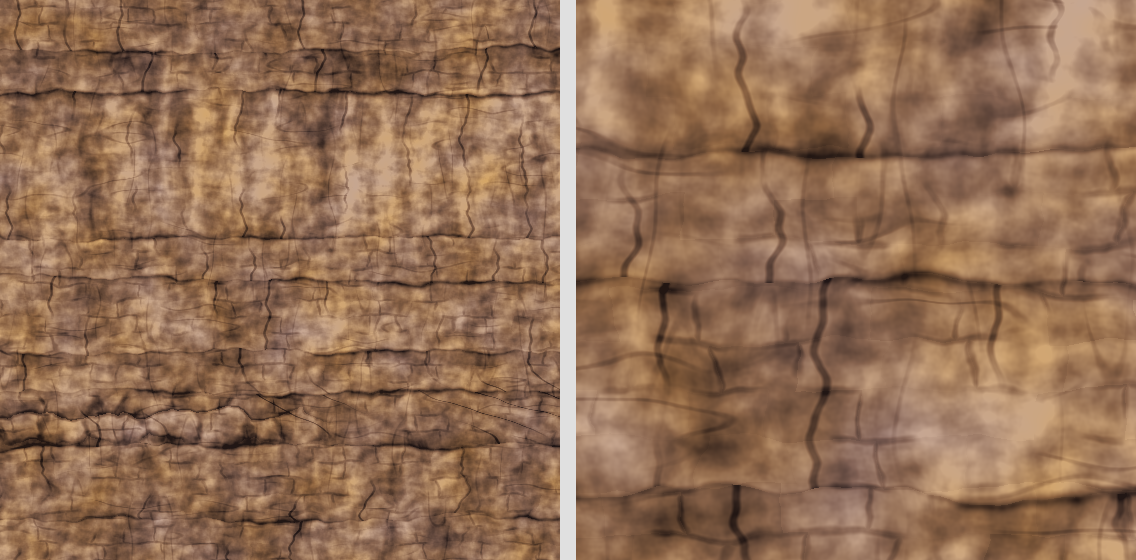
Left: the whole. Right: its middle third, enlarged.
Write a three.js fragment shader that draws this texture.

```glsl
// Weathered sandstone cliff: level beds parted by dark, broken ledges, with
// streaked walls, jointed blocks and a rubble course. All parts add to one tone
// value, which a three-stop colour ramp turns into rock colour.
varying vec2 vUv;

const vec3 CREVICE = vec3(0.27, 0.19, 0.15);
const vec3 ROCK = vec3(0.54, 0.39, 0.29);
const vec3 SUNLIT = vec3(0.70, 0.55, 0.42);

// Ledge heights, and the signed reach of each shadow (negative falls below).
const vec4 UPPER_LEDGES = vec4(0.909, 0.835, 0.577, 0.498);
const vec4 UPPER_REACH = vec4(-0.032, -0.010, 0.012, -0.007);
const vec4 LOWER_LEDGES = vec4(0.375, 0.300, 0.205, 0.073);
const vec4 LOWER_REACH = vec4(-0.024, -0.009, 0.014, 0.010);

float hash(vec2 p) {
  vec3 q = fract(p.xyx * 0.1031);
  q += dot(q, q.yzx + 33.33);
  return fract((q.x + q.y) * q.z);
}

float cornerSlope(vec2 corner, vec2 offset) {
  float angle = 6.2832 * hash(corner);
  return dot(vec2(cos(angle), sin(angle)), offset);
}

float gradientNoise(vec2 p) {
  vec2 c = floor(p), f = p - c;
  vec2 u = f * f * f * (f * (f * 6.0 - 15.0) + 10.0);
  vec2 e = vec2(1.0, 0.0);
  return mix(mix(cornerSlope(c, f), cornerSlope(c + e, f - e), u.x),
             mix(cornerSlope(c + e.yx, f - e.yx), cornerSlope(c + 1.0, f - 1.0), u.x), u.y);
}

float fbm(vec2 p) {
  float sum = 0.0, amplitude = 0.5;
  for (int i = 0; i < 4; i++) {
    sum += amplitude * gradientNoise(p);
    p = p * 2.03 + 17.3;
    amplitude *= 0.5;
  }
  return sum;
}

float band(float y, float low, float high, float soft) {
  return smoothstep(low - soft, low + soft, y) * (1.0 - smoothstep(high - soft, high + soft, y));
}

// Uneven course of a ledge along x.
float ledgeOffset(float x, float seed) {
  return 0.014 * gradientNoise(vec2(x * 3.0, seed)) + 0.010 * gradientNoise(vec2(x * 12.0, seed))
       + 0.005 * gradientNoise(vec2(x * 43.0, seed));
}

// Bright lip, dark crack and shadow of a ledge at signed distance d.
float ledgeTone(float d, float x, float reach, float seed) {
  float presence = smoothstep(-0.3, 0.25, gradientNoise(vec2(x * 6.0, seed + 3.7)));
  float width = 0.0015 + 0.0023 * presence;
  float crack = exp(-d * d / (width * width)) * mix(0.2, 1.0, presence);
  float side = d * sign(reach);
  float depth = abs(reach) * (0.8 + 2.0 * max(gradientNoise(vec2(x * 8.0, seed + 9.2)), 0.0));
  float shadow = smoothstep(-0.002, 0.002, side) * (1.0 - smoothstep(0.3, 1.8, side / depth));
  float lip = (1.0 - smoothstep(-0.003, 0.001, side)) * exp(min(side, 0.0) / 0.009);
  return 0.06 * lip - 0.26 * crack - 0.14 * shadow * (0.4 + 0.6 * presence);
}

// Upright joints: x is the thin crack, y the soft hollow around it.
vec2 joints(vec2 p, float spacing, float bed) {
  float wander = 0.25 * gradientNoise(vec2(p.y * 14.0, bed + 0.5))
               + 0.08 * gradientNoise(vec2(p.y * 60.0, bed + 0.3));
  float x = p.x / spacing + 7.0 * hash(vec2(bed, 4.0)) + wander;
  float id = floor(x);
  float d = abs(x - id - 0.25 - 0.5 * hash(vec2(id, bed))) * spacing;
  float presence = smoothstep(-0.1, 0.25, gradientNoise(vec2(id * 3.7 + 0.3, p.y * 9.0 + bed)));
  return vec2((1.0 - smoothstep(0.0008, 0.0035, d)) * presence, 1.0 - smoothstep(0.0, 0.028, d));
}

// Rough courses of small blocks, with broken dark edges.
float blockTone(vec2 p, vec2 size) {
  vec2 q = p / size + 0.45 * vec2(fbm(p * 17.0), fbm(p * 15.0 + 8.0));
  q.x += 5.0 * hash(vec2(floor(q.y), 2.0));
  vec2 edge = (0.5 - abs(fract(q) - 0.5)) * size;
  float gap = 1.0 - smoothstep(0.0006, 0.0035, min(edge.x, edge.y));
  float broken = smoothstep(0.0, 0.25, gradientNoise(p * 19.0 + 5.0));
  return 0.06 * (hash(floor(q)) - 0.5) - 0.13 * gap * broken;
}

// Thin wandering cracks along the zero line of stretched noise.
float hairline(vec2 p) {
  float line = 1.0 - smoothstep(0.01, 0.07, abs(gradientNoise(p)));
  return line * smoothstep(0.0, 0.3, gradientNoise(p * 0.7 + 23.0));
}

// Rounded stones lit from above, with deep gaps.
float rubbleTone(vec2 p) {
  float nearest = 8.0, second = 8.0, height = 0.0;
  for (int j = -1; j <= 1; j++) for (int i = -1; i <= 1; i++) {
    vec2 cell = floor(p) + vec2(float(i), float(j));
    vec2 offset = p - cell - 0.15 - 0.7 * vec2(hash(cell), hash(cell + 31.0));
    float d = length(offset);
    second = min(second, max(nearest, d));
    if (d < nearest) { nearest = d; height = offset.y; }
  }
  return 0.16 * height - 0.24 * (1.0 - smoothstep(0.02, 0.22, second - nearest));
}

void main() {
  vec2 p = vUv + 0.005 * vec2(gradientNoise(vUv * 21.0), gradientNoise(vUv * 23.0 + 9.0));
  float tone = 0.622, bed = 0.0;

  // Ledges, counting the beds below this point.
  for (int j = 0; j < 2; j++) {
    vec4 heights = j == 0 ? UPPER_LEDGES : LOWER_LEDGES;
    vec4 reaches = j == 0 ? UPPER_REACH : LOWER_REACH;
    for (int i = 0; i < 4; i++) {
      float seed = float(j * 4 + i) * 7.31 + 0.5;
      float d = p.y - heights[i] - ledgeOffset(p.x, seed);
      tone += ledgeTone(d, p.x, reaches[i], seed);
      bed += step(0.0, d);
    }
  }
  float wall = band(p.y, 0.577, 0.835, 0.012);
  float base = 1.0 - smoothstep(0.19, 0.34, p.y);

  // Broad light, stains and run-off streaks.
  tone += 0.04 * wall * smoothstep(0.3, 0.7, p.x) - 0.05 * base - 0.03 * smoothstep(0.8, 0.9, p.y);
  tone += 0.28 * fbm(p * vec2(4.0, 5.0));
  tone -= 0.17 * smoothstep(0.10, 0.36, fbm(p * vec2(6.0, 4.5) + 40.0));
  vec2 run = vec2(p.x * 22.0 + 0.8 * gradientNoise(p * 9.0), p.y * 2.6) + bed * 5.3;
  tone += mix(0.25, 0.52, wall) * fbm(run);

  // Joints, blocks, hairlines and fallen stones.
  vec2 joint = joints(p, mix(0.10, 0.14, base), bed);
  tone -= 0.22 * joint.x + 0.10 * joint.y * base;
  tone += blockTone(p, vec2(0.052, 0.029)) * (1.0 - 0.75 * wall);
  tone -= 0.10 * hairline(p * vec2(10.0, 40.0)) + 0.08 * hairline(p * vec2(34.0, 9.0) + 6.0);
  float rubble = band(p.y, 0.21, 0.292, 0.01) * (1.0 - smoothstep(0.45, 0.68, p.x));
  tone += rubble * rubbleTone(p * vec2(12.0, 19.0) + 0.6 * fbm(p * 14.0));

  // Surface relief and grit.
  vec2 grain = p * vec2(22.0, 36.0);
  tone += 0.30 * (fbm(grain) - fbm(grain + vec2(-0.15, 0.3)));
  tone += 0.36 * fbm(p * vec2(42.0, 36.0) + 3.0);

  // Colour ramp, with a slow drift between ochre and mauve.
  tone = clamp(tone, 0.13, 0.80);
  vec3 colour = tone < ROCK.r ? mix(CREVICE, ROCK, (tone - CREVICE.r) / (ROCK.r - CREVICE.r))
                              : mix(ROCK, SUNLIT, (tone - ROCK.r) / (SUNLIT.r - ROCK.r));
  colour *= 1.0 + fbm(p * vec2(9.0, 11.0) + 70.0) * vec3(0.10, 0.0, -0.45);
  gl_FragColor = vec4(colour, 1.0);
}
```
